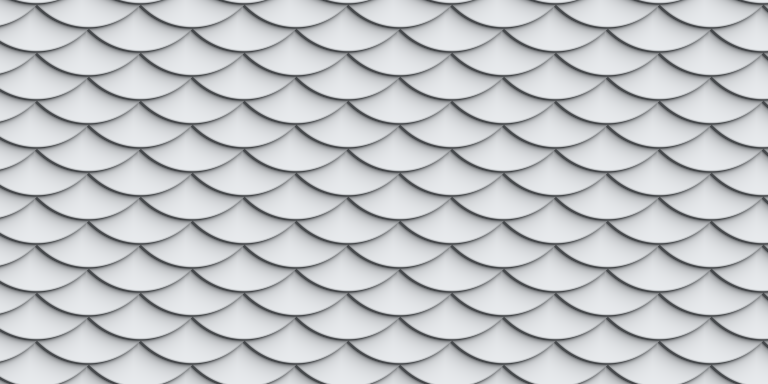
Give the GLSL for this pattern, as a Shadertoy shader.

```glsl
// Overlapping pale grey fish-scale tiles lit from the upper right.
// Lengths are fractions of the canvas height, with y pointing down.
#define PITCH 0.2703
#define ROW_STEP 0.0625
#define ARC_DEPTH 0.0592
#define FIRST_CENTER vec2(0.2315, 0.0120)
#define SHADOW_SHIFT vec2(-0.0062, 0.0022)
#define SHADOW_BLUR 0.0042
#define SHADOW_DARK 0.46
#define OCCLUSION_BLUR 0.023
#define OCCLUSION_DARK 0.18
#define LIP_WIDTH 0.0034
#define BODY_LIGHT 0.922

// Horizontal offset from the nearest scale centre; odd rows shift half a pitch.
float scaleX(float x, float row) {
    float t = (x - FIRST_CENTER.x) / PITCH + 0.5 * mod(row, 2.0);
    return (fract(t + 0.5) - 0.5) * PITCH;
}

// Signed distance to the lower arcs of a row, negative on the scales.
float arcDistance(vec2 p, float row) {
    float halfWidth = 0.5 * PITCH;
    float radius = (halfWidth * halfWidth + ARC_DEPTH * ARC_DEPTH) / (2.0 * ARC_DEPTH);
    float centerY = FIRST_CENTER.y + row * ROW_STEP + ARC_DEPTH - radius;
    return length(vec2(scaleX(p.x, row), p.y - centerY)) - radius;
}

vec3 scaleColor(vec2 p, float row, float edge, float aa) {
    // Curved body, slightly dimmer towards its sides
    float side = scaleX(p.x, row) / (0.5 * PITCH);
    float light = BODY_LIGHT - 0.03 * side * side;

    // Broad shade and tight shadow, both thrown left by the row above
    float shadeGap = max(arcDistance(p - 3.0 * SHADOW_SHIFT, row - 1.0), 0.0);
    float shadowGap = max(arcDistance(p - SHADOW_SHIFT, row - 1.0), 0.0);
    light -= OCCLUSION_DARK * exp(-shadeGap / OCCLUSION_BLUR);
    light -= SHADOW_DARK * exp(-shadowGap / SHADOW_BLUR);

    // Rounded lip along the lower edge
    float lip = smoothstep(-LIP_WIDTH - aa, aa, edge);
    light = mix(light, min(light, 0.55), 0.85 * lip);

    return clamp(light + vec3(-0.010, 0.0, 0.011), 0.0, 1.0);
}

void mainImage(out vec4 fragColor, in vec2 fragCoord) {
    vec2 p = vec2(fragCoord.x, iResolution.y - fragCoord.y) / iResolution.y;
    float aa = 0.7 / iResolution.y;
    float baseRow = floor((p.y - FIRST_CENTER.y) / ROW_STEP);

    // Paint from the lowest layer up, each row covering the one below
    vec3 color = vec3(BODY_LIGHT);
    for (int i = 2; i >= -1; i--) {
        float row = baseRow + float(i);
        float edge = arcDistance(p, row);
        float cover = 1.0 - smoothstep(-aa, aa, edge);
        color = mix(color, scaleColor(p, row, edge, aa), cover);
    }
    fragColor = vec4(color, 1.0);
}
```
